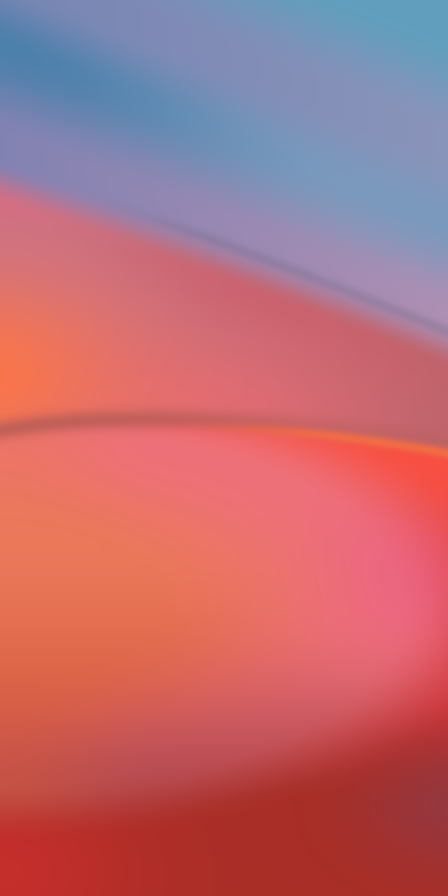
Write a Shadertoy shader that draws this background.

```glsl
#define BAND_SLOPE 0.40
#define BAND_HEIGHT 1.90
#define HILL_SOFTNESS 0.085
#define RIDGE_SOFTNESS 0.010
#define RIDGE_SHADE 0.022
#define BOWL_CENTER vec2(0.0, 0.65)
#define BOWL_RADII vec2(0.96, 0.43)

// Soft elliptical falloff: 1 at the center, fading outward
float glow(vec2 p, vec2 center, vec2 radii) {
    vec2 d = (p - center) / radii;
    return exp(-dot(d, d));
}

float hillHeight(float x) {
    return 1.63 - 0.33 * x - 0.04 * x * x;
}

float ridgeHeight(float x) {
    float left = max(0.3 - x, 0.0);
    return 1.06 - 0.13 * (x - 0.3) * (x - 0.3) - 0.34 * left * left * left;
}

// Slanted blue and violet bands
vec3 skyColor(vec2 p) {
    float s = p.y - BAND_HEIGHT + BAND_SLOPE * p.x;
    vec3 blue = mix(vec3(0.30, 0.50, 0.67), vec3(0.48, 0.60, 0.74), smoothstep(0.0, 0.8, p.x));
    vec3 violet = mix(vec3(0.47, 0.52, 0.70), vec3(0.54, 0.58, 0.73), p.x);
    vec3 mauve = mix(vec3(0.51, 0.51, 0.70), vec3(0.68, 0.56, 0.70), p.x);
    vec3 teal = vec3(0.38, 0.62, 0.74);
    vec3 col = mix(mauve, blue, smoothstep(-0.20, 0.0, s));
    col = mix(col, violet, smoothstep(0.0, 0.15, s));
    return mix(col, teal, smoothstep(0.20, 0.42, s));
}

// Rose slope with a warm light at its lower left
vec3 hillColor(vec2 p) {
    vec3 col = mix(vec3(0.79, 0.45, 0.53), vec3(0.73, 0.39, 0.42), smoothstep(0.1, 1.0, p.x));
    float depth = hillHeight(p.x) - p.y;
    col = mix(col, vec3(0.79, 0.36, 0.41), 0.6 * glow(vec2(p.x, depth), vec2(0.6, 0.09), vec2(0.35, 0.09)));
    col = mix(col, vec3(0.85, 0.42, 0.52), 0.6 * glow(p, vec2(0.0, 1.58), vec2(0.3, 0.08)));
    col = mix(col, vec3(0.90, 0.42, 0.45), 0.9 * glow(p, vec2(0.42, 1.06), vec2(0.42, 0.20)));
    return mix(col, vec3(0.98, 0.46, 0.29), glow(p, vec2(-0.06, 1.16), vec2(0.33, 0.22)));
}

// Nested ellipses: orange core, pink rim, red surround
vec3 bowlColor(vec2 p) {
    float r = length((p - BOWL_CENTER) / BOWL_RADII);
    vec3 core = mix(vec3(0.82, 0.34, 0.23), vec3(0.92, 0.47, 0.35), smoothstep(0.25, 0.80, p.y));
    vec3 rim = mix(vec3(0.71, 0.29, 0.31), vec3(0.93, 0.44, 0.47), smoothstep(0.20, 0.65, p.y));
    rim = mix(rim, vec3(0.92, 0.39, 0.51), 0.9 * glow(p, vec2(0.96, 0.72), vec2(0.22, 0.20)));
    vec3 surround = mix(vec3(0.66, 0.18, 0.15), vec3(0.82, 0.21, 0.23), smoothstep(0.22, 0.48, p.y));
    surround = mix(surround, vec3(0.97, 0.31, 0.26), smoothstep(0.6, 0.98, p.y));
    surround = mix(surround, vec3(0.77, 0.18, 0.17), glow(p, vec2(0.0, 0.05), vec2(0.3, 0.2)));
    surround = mix(surround, vec3(0.57, 0.22, 0.26), 0.9 * glow(p, vec2(1.04, 0.20), vec2(0.22, 0.14)));

    vec3 col = mix(core, rim, smoothstep(0.32, 0.88, r) * mix(0.45, 1.0, smoothstep(0.0, 0.35, p.x)));
    return mix(col, surround, smoothstep(0.92, 1.24, r));
}

void mainImage(out vec4 fragColor, in vec2 fragCoord) {
    vec2 p = fragCoord / iResolution.xy * vec2(1.0, 2.0);
    float hill = hillHeight(p.x) - p.y;
    float ridge = ridgeHeight(p.x) - p.y;

    // Sky fading into the hill, with a faint gray crease
    vec3 col = mix(skyColor(p), hillColor(p), smoothstep(-0.015, HILL_SOFTNESS, hill));
    float crease = exp(-pow(hill / 0.014, 2.0)) * smoothstep(0.15, 0.5, p.x);
    col = mix(col, vec3(0.50, 0.44, 0.56), 0.4 * crease);

    // Foreground bowl below a shaded ridge
    col = mix(col, bowlColor(p), smoothstep(-RIDGE_SOFTNESS, RIDGE_SOFTNESS, ridge));
    float shade = exp(-pow((ridge + 0.012 * p.x) / RIDGE_SHADE, 2.0));
    col = mix(col, vec3(0.70, 0.35, 0.33), shade * mix(0.75, 0.3, smoothstep(0.2, 0.9, p.x)));

    // Orange light along the right part of the ridge
    float light = exp(-pow((ridge - 0.008) / 0.012, 2.0)) * smoothstep(0.4, 0.8, p.x);
    col = mix(col, vec3(0.95, 0.48, 0.27), 0.65 * light);

    fragColor = vec4(col, 1.0);
}
```
